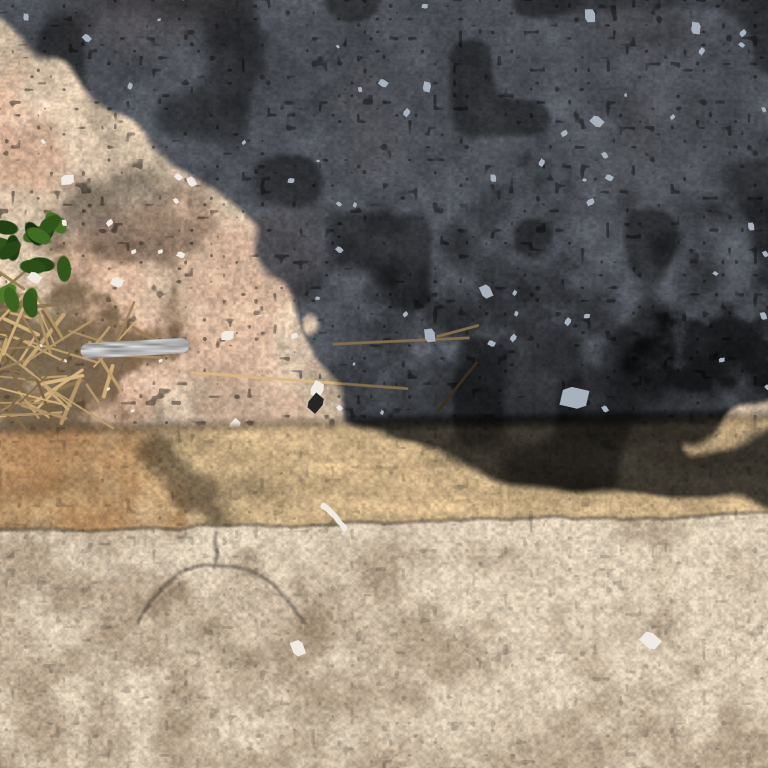
Reproduce this texture procedurally as a WebGL 1 fragment shader.

```glsl
precision highp float;
uniform vec2 u_resolution;

#define GROUND vec3(0.80, 0.72, 0.63)
#define CURB vec3(0.75, 0.65, 0.50)
#define SLAB_LIGHT vec3(0.87, 0.81, 0.72)
#define SLAB_DARK vec3(0.69, 0.62, 0.53)
#define SHADE_TINT vec3(0.38, 0.44, 0.54)
#define CURB_TINT vec3(0.29, 0.31, 0.34)
#define STRAW vec3(0.85, 0.72, 0.51)
#define SOIL vec3(0.33, 0.26, 0.17)
#define GRAIN 0.34
#define SHADOW_BLUR 0.007
#define STRAW_COUNT 64
#define LEAF_COUNT 18

float hash(vec2 p) {
  return fract(sin(dot(p, vec2(127.1, 311.7))) * 43758.5453);
}

float noise(vec2 p) {
  vec2 i = floor(p), f = fract(p);
  f = f * f * (3.0 - 2.0 * f);
  return mix(mix(hash(i), hash(i + vec2(1, 0)), f.x),
             mix(hash(i + vec2(0, 1)), hash(i + vec2(1, 1)), f.x), f.y);
}

float fbm(vec2 p) {
  float sum = 0.0, amp = 0.5;
  for (int i = 0; i < 5; i++) {
    sum += amp * noise(p);
    p = p * 2.03 + 17.3;
    amp *= 0.5;
  }
  return sum;
}

float fill(float d) {
  float w = 0.8 / u_resolution.y;
  return 1.0 - smoothstep(-w, w, d);
}

float segment(vec2 p, vec2 a, vec2 b) {
  vec2 ab = b - a;
  return length(p - a - ab * clamp(dot(p - a, ab) / dot(ab, ab), 0.0, 1.0));
}

vec2 rotate(vec2 p, float a) {
  return vec2(cos(a) * p.x + sin(a) * p.y, cos(a) * p.y - sin(a) * p.x);
}

float spot(vec2 p, vec2 center, vec2 radius, float wobble) {
  return 1.0 - smoothstep(0.55, 1.15, length((p - center) / radius) + wobble);
}

float chip(vec2 p, vec2 center, float r) {
  vec2 q = rotate(p - center, 90.0 * center.x);
  return fill(max(max(abs(q.x) * 1.3, abs(q.y)), abs(q.x + q.y * 0.6)) - r);
}

float scatter(vec2 p, float cells, float chance, float size) {
  vec2 id = floor(p * cells);
  vec2 center = (id + 0.25 + 0.5 * vec2(hash(id + 3.1), hash(id + 7.7))) / cells;
  return step(hash(id), chance) * chip(p, center, size * (0.4 + 0.6 * hash(id + 5.3)));
}

// Distance above a sloped line through q
float above(vec2 p, vec2 q, float slope) {
  return (p.y - q.y - slope * (p.x - q.x)) / sqrt(1.0 + slope * slope);
}

float shadowMask(vec2 p) {
  p += 0.022 * (vec2(noise(p * 24.0), noise(p * 24.0 + 40.0)) - 0.5);
  float upper = max(above(p, vec2(0, 0.97), -0.81), above(p, vec2(0.326, 0.707), -1.94));
  float lower = min(above(p, vec2(0.47, 0.447), -0.43), above(p, vec2(0.7, 0.368), -0.09));
  float d = max(min(upper, lower), 0.021 - length(p - vec2(0.437, 0.538)));
  d = min(d, length(p - vec2(0.409, 0.578)) - 0.014);
  float gap = segment(p, vec2(0.9, 0.415), vec2(1.02, 0.472)) - 0.006 - 0.11 * max(p.x - 0.9, 0.0);
  return smoothstep(-SHADOW_BLUR, SHADOW_BLUR, min(d, gap));
}

void main() {
  vec2 p = gl_FragCoord.xy / u_resolution;
  float broad = fbm(p * 6.0), mid = fbm(p * 22.0 + 9.0), rough = mid - 0.48;
  // Ground, curb face and slab
  float top = p.y - 0.442 - 0.016 * p.x - 0.006 * rough;
  float foot = p.y - 0.308 - 0.022 * p.x - 0.012 * rough;
  float onGround = smoothstep(-0.006, 0.006, top);
  vec3 ground = GROUND * (0.72 + 0.58 * mid);
  ground = mix(ground, vec3(0.84, 0.66, 0.55), 0.6 * smoothstep(0.45, 0.65, broad) * (1.0 - p.x));
  ground *= 1.0 - 0.3 * spot(p, vec2(0.17, 0.72), vec2(0.1, 0.07), rough);
  vec3 curb = CURB * (0.7 + 0.62 * fbm(p * vec2(9, 30)));
  curb = mix(curb, vec3(0.62, 0.43, 0.27), 0.6 - 0.6 * smoothstep(0.0, 0.3, p.x + 0.5 * rough));
  float stain = segment(p, vec2(0.21, 0.41), vec2(0.28, 0.33)) + 0.05 * rough;
  curb *= 0.6 + 0.4 * smoothstep(0.008, 0.035, stain);
  vec3 slab = mix(SLAB_DARK, SLAB_LIGHT, smoothstep(0.3, 0.62, 0.5 * (broad + mid)));
  slab = mix(slab, SLAB_DARK + 0.4 * rough, 0.65 * spot(p, vec2(0.3, 0.16), vec2(0.14, 0.13), rough));
  vec3 col = mix(slab, mix(curb, ground, onGround), smoothstep(-0.004, 0.004, foot));
  // Seams, crack and grit
  float lip = 1.0 - smoothstep(0.0, 0.014, abs(top));
  vec2 bent = p + 0.018 * (vec2(mid, broad) - 0.5);
  float crack = max(abs(length(bent - vec2(0.285, 0.155)) - 0.112), 0.19 - p.y);
  crack = min(crack, segment(bent, vec2(0.283, 0.265), vec2(0.283, 0.31)));
  col *= 0.7 + 0.3 * smoothstep(0.0, 0.005, min(crack, abs(foot)));
  col *= 1.0 - 0.25 * lip;
  col *= 1.0 + GRAIN * (0.6 * noise(p * 190.0) + 0.4 * noise(p * 370.0) - 0.5);
  col *= 1.0 - 0.4 * smoothstep(0.8, 0.93, noise(p * 120.0)) * (0.4 + 0.6 * onGround);
  // Cast shadow, deeper toward the lower right
  float shade = shadowMask(p);
  vec3 tint = mix(CURB_TINT, SHADE_TINT, onGround);
  float deep = (1.0 - smoothstep(0.46, 0.76, p.y + 0.5 * rough)) * smoothstep(0.3, 0.6, p.x);
  tint *= 1.0 - 0.36 * deep * onGround - 0.3 * lip;
  tint *= 1.0 - 0.4 * smoothstep(0.64, 0.78, noise(p * 13.0 + 2.0));
  tint *= 1.0 - 0.5 * spot(p, vec2(0.94, 0.545), vec2(0.11, 0.05), 2.0 * rough);
  col *= mix(vec3(1), tint, shade);
  // Straw heap over soil
  col = mix(col, SOIL, 0.65 * onGround * spot(p, vec2(0.06, 0.55), vec2(0.15, 0.12), 2.0 * rough));
  for (int i = 0; i < STRAW_COUNT; i++) {
    vec2 k = vec2(i, 4);
    float h = hash(k + 2.0);
    vec2 c = vec2(0.25 * h * hash(k + 8.0), 0.46 + 0.19 * hash(k + 1.0) * (1.0 - 0.5 * h));
    vec2 reach = rotate(vec2(0.012 + 0.035 * hash(k + 3.0), 0), 2.6 * hash(k + 6.0) - 1.3);
    float d = segment(p, c - reach, c + reach) - 0.001 - 0.0016 * hash(k + 5.0);
    col = mix(col, mix(SOIL, STRAW, 0.2 + 0.8 * hash(k + 7.0)), fill(d));
  }
  // Loose stalks and bleached stick
  float stalk = min(segment(p, vec2(0.435, 0.552), vec2(0.61, 0.56)), segment(p, vec2(0.57, 0.562), vec2(0.622, 0.576)));
  stalk = min(stalk, segment(p, vec2(0.25, 0.515), vec2(0.53, 0.494)));
  col = mix(col, STRAW * (1.0 - 0.4 * shade), fill(stalk - 0.0018));
  col = mix(col, SOIL * 0.7, fill(segment(p, vec2(0.57, 0.465), vec2(0.62, 0.527)) - 0.0018));
  float stick = segment(p, vec2(0.115, 0.543), vec2(0.236, 0.55)) - 0.01;
  col = mix(col, vec3(0.7) * (0.75 + 0.5 * noise(p * vec2(40, 350))), fill(stick));
  // Leaves
  for (int i = 0; i < LEAF_COUNT; i++) {
    vec2 k = vec2(i, 21);
    vec2 c = vec2(0.003 + 0.082 * hash(k), 0.6 + 0.115 * hash(k + 1.0));
    vec2 q = rotate(p - c, 6.3 * hash(k + 2.0));
    vec3 green = mix(vec3(0.07, 0.17, 0.05), vec3(0.34, 0.53, 0.18), hash(k + 3.0));
    col = mix(col, green, fill(length(q * vec2(0.53, 1)) - 0.009));
  }
  // Pale flakes and dark pebble
  float flakes = max(scatter(p, 15.0, 0.17, 0.009), scatter(p + 0.37, 34.0, 0.07, 0.005)) * onGround;
  flakes = max(flakes, max(chip(p, vec2(0.413, 0.493), 0.01), chip(p, vec2(0.748, 0.482), 0.017)));
  flakes = max(flakes, max(chip(p, vec2(0.847, 0.166), 0.012), chip(p, vec2(0.388, 0.156), 0.01)));
  flakes = max(flakes, fill(segment(bent, vec2(0.422, 0.342), vec2(0.45, 0.314)) - 0.004));
  col = mix(col, mix(vec3(0.94, 0.92, 0.89), vec3(0.66, 0.7, 0.75), shade), flakes);
  col = mix(col, vec3(0.15), chip(p, vec2(0.411, 0.475), 0.011));
  gl_FragColor = vec4(col, 1);
}
```
